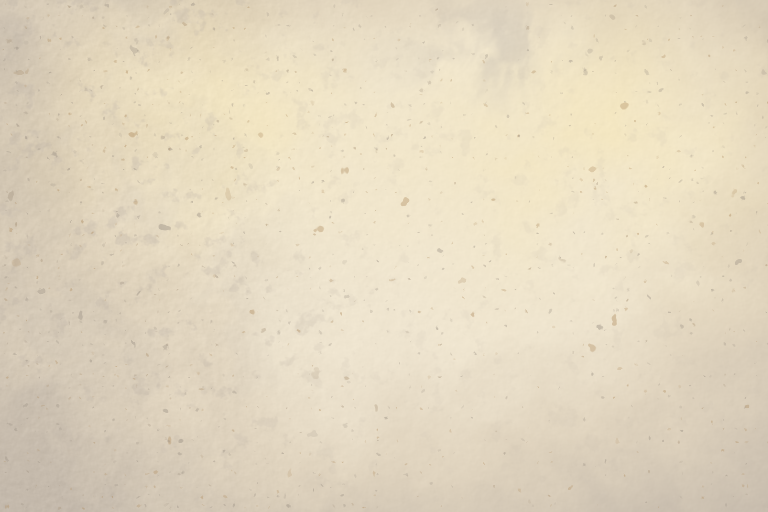
This texture is drawn by a Shadertoy shader. Its source:

```glsl
const vec3 SHADE = vec3(0.765, 0.722, 0.668);
const vec3 SAND  = vec3(0.878, 0.829, 0.745);
const vec3 CREAM = vec3(0.940, 0.902, 0.822);
const vec3 OCHRE_SHIFT = vec3(0.012, 0.001, -0.052);
const vec3 STAIN = vec3(0.770, 0.735, 0.690);
const vec3 PIT_GREY  = vec3(0.61, 0.57, 0.52);
const vec3 PIT_BROWN = vec3(0.70, 0.57, 0.40);

float hash(vec2 p) {
    vec3 q = fract(p.xyx * 0.1031);
    q += dot(q, q.yzx + 33.33);
    return fract((q.x + q.y) * q.z);
}

float noise(vec2 p) {
    vec2 i = floor(p), f = fract(p);
    f = f * f * (3.0 - 2.0 * f);
    float low  = mix(hash(i), hash(i + vec2(1, 0)), f.x);
    float high = mix(hash(i + vec2(0, 1)), hash(i + vec2(1, 1)), f.x);
    return mix(low, high, f.y);
}

// Layered noise, centred on zero
float fbm(vec2 p, int octaves) {
    float sum = 0.0, amp = 0.5;
    for (int i = 0; i < octaves; i++) {
        sum += amp * (noise(p) - 0.5);
        p = mat2(1.6, 1.2, -1.2, 1.6) * p + 17.3;
        amp *= 0.55;
    }
    return sum;
}

float glow(vec2 uv, vec2 centre, vec2 radius) {
    vec2 d = (uv - centre) / radius;
    return exp(-dot(d, d));
}

// One ragged, randomly turned pit per occupied cell: x = cover, y = random tint
vec2 pits(vec2 p, float cells, float density, float seed, float pixel) {
    vec2 q = p * cells + seed;
    vec2 id = floor(q);
    vec2 centre = 0.3 + 0.4 * vec2(hash(id + 3.7), hash(id + 9.1));
    vec2 d = fract(q) - centre;
    float angle = 6.2832 * hash(id + 21.4);
    d = mat2(cos(angle), -sin(angle), sin(angle), cos(angle)) * d;
    d.y *= 1.0 + 1.3 * hash(id + 5.2);
    float radius = mix(0.05, 0.17, pow(hash(id + 13.8), 2.0));
    float edge = length(d) + 0.16 * (noise(q * 9.0) - 0.5) - radius;
    float soft = pixel * cells;
    float cover = 1.0 - smoothstep(-soft, soft, edge);
    float present = step(hash(id + 40.6), density);
    return vec2(cover * present * mix(0.3, 0.9, hash(id + 31.0)), hash(id + 55.5));
}

void mainImage(out vec4 fragColor, in vec2 fragCoord) {
    vec2 uv = fragCoord / iResolution.xy;
    vec2 p = fragCoord / iResolution.y;
    float pixel = 1.0 / iResolution.y;
    vec2 warp = vec2(fbm(p * 4.0 + 5.0, 4), fbm(p * 4.0 + 60.0, 4));
    float clouds = fbm(p * 2.6 + warp * 0.8, 5);
    float mottling = fbm(p * 11.0 + warp * 2.0 + 30.0, 4);
    float wear = 1.0 - smoothstep(0.1, 0.6, uv.x + 0.25 * clouds);

    // Broad light and dark
    float falloff = length((uv - vec2(0.54, 0.57)) * vec2(1.0, 0.92));
    float tone = 1.0 - smoothstep(0.1, 0.76, falloff);
    tone += 0.30 * glow(uv, vec2(0.84, 0.83), vec2(0.2, 0.25));
    tone += 0.22 * glow(uv, vec2(0.17, 0.92), vec2(0.12, 0.14));
    tone -= 0.10 * glow(uv, vec2(0.16, 0.5), vec2(0.16, 0.3));
    tone += 0.42 * clouds + 0.26 * mottling;
    vec3 col = mix(SHADE, SAND, smoothstep(-0.15, 0.6, tone));
    col = mix(col, CREAM, smoothstep(0.4, 1.05, tone));

    // Ochre wash in the upper part
    float wash = glow(uv, vec2(0.80, 0.73), vec2(0.3, 0.27));
    wash += 0.85 * glow(uv, vec2(0.25, 0.78), vec2(0.2, 0.26));
    wash *= 0.85 + 1.3 * fbm(p * 5.0 + 80.0 + warp, 4);
    col += OCHRE_SHIFT * wash;

    // Blotchy grey stains near the top and worn patches at the left
    float blotch = fbm(p * 8.0 + 12.0 + warp * 1.5, 5);
    float stain = smoothstep(-0.02, 0.16, blotch);
    float stainArea = glow(uv, vec2(0.64, 0.91), vec2(0.10, 0.10));
    col = mix(col, STAIN, stain * (0.45 * stainArea + 0.16 * wear));
    float flecks = smoothstep(0.12, 0.28, fbm(p * 34.0 + 7.0, 4));
    col = mix(col, SHADE, flecks * (0.12 + 0.28 * wear));

    // Fine plaster grain, slightly embossed
    float grain = fbm(p * 95.0, 3);
    float relief = grain - fbm((p + vec2(-0.003, 0.003)) * 95.0, 3);
    col += (0.022 * grain + 0.024 * relief) * (0.65 + 0.7 * wear);

    // Scattered pits, denser where the wall is worn
    for (int i = 0; i < 3; i++) {
        float layer = float(i);
        float density = 0.13 + 0.14 * wear + 0.35 * clouds;
        vec2 pit = pits(p, 17.0 + 15.0 * layer, density * (0.6 + 0.4 * layer), 11.0 * layer, pixel);
        vec3 pitColor = mix(PIT_GREY, PIT_BROWN, smoothstep(0.45, 0.8, pit.y));
        col = mix(col, pitColor, 0.52 * pit.x);
    }
    fragColor = vec4(clamp(col, 0.0, 1.0), 1.0);
}
```
